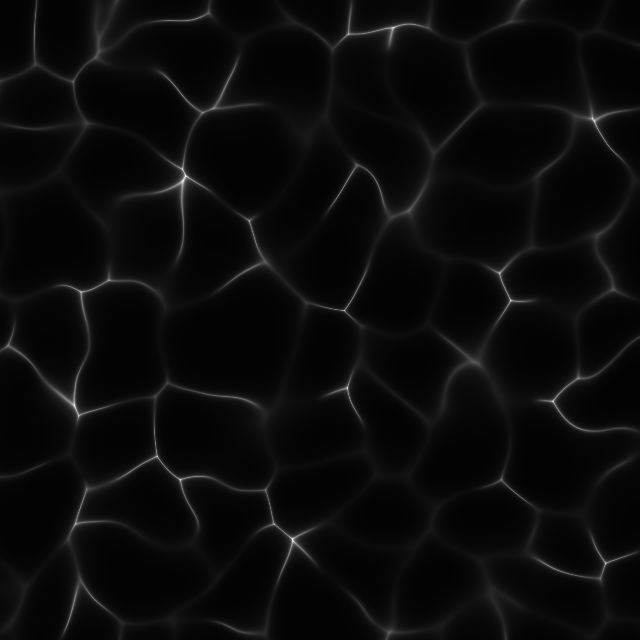
A three.js fragment shader for this texture:

```glsl
// Dim caustic web: curved glowing filaments around dark irregular cells.
varying vec2 vUv;

const float CELLS = 7.5;         // cells across the canvas
const float JITTER = 0.88;       // irregularity of the cell centres
const float BEND = 0.62;         // how far the filaments are curved
const float SHARP_WIDTH = 0.0095; // core of the brightest filaments
const float WIDTH_RANGE = 14.0;  // ratio of the softest core to the sharpest
const float GLOW_REACH = 0.95;   // where the halo dies out
const vec3 WATER = vec3(0.010);
const vec3 LIGHT = vec3(1.0);

// Sine-free hash to two values in 0..1
vec2 hash22(vec2 p) {
  vec3 q = fract(vec3(p.xyx) * vec3(0.1031, 0.1030, 0.0973));
  q += dot(q, q.yzx + 33.33);
  return fract((q.xx + q.yz) * q.zy);
}

// Smooth two-channel value noise
vec2 noise2(vec2 p) {
  vec2 cell = floor(p);
  vec2 f = fract(p);
  vec2 u = f * f * f * (f * (f * 6.0 - 15.0) + 10.0);
  vec2 low = mix(hash22(cell), hash22(cell + vec2(1.0, 0.0)), u.x);
  vec2 high = mix(hash22(cell + vec2(0.0, 1.0)), hash22(cell + 1.0), u.x);
  return mix(low, high, u.y);
}

// Bend the domain so that straight cell borders become curves
vec2 warp(vec2 p, float amount) {
  vec2 broad = noise2(p * 0.9 + 17.3) - 0.5;
  vec2 fine = noise2(p.yx * 1.7 + 41.9) - 0.5;
  return p + amount * (broad + 0.35 * fine);
}

// Distance from p to the jittered centre of one grid cell
float centreDistance(vec2 p, vec2 cell, float jitter) {
  vec2 centre = cell + 0.5 + jitter * (hash22(cell + 71.0) - 0.5);
  return length(p - centre);
}

// Thin core with a wide halo that fades to zero at reach
float filament(float d, float width, float reach) {
  float fade = max(1.0 - d / reach, 0.0);
  return fade * fade * inversesqrt(d * d + width * width);
}

// Sum the filaments between the nearest centre and all its neighbours
float web(vec2 p, float jitter, float width, float reach) {
  vec2 home = floor(p);
  float nearest = 8.0;
  for (int y = -2; y <= 2; y++) {
    for (int x = -2; x <= 2; x++) {
      vec2 cell = home + vec2(float(x), float(y));
      nearest = min(nearest, centreDistance(p, cell, jitter));
    }
  }
  // The nearest centre itself always adds filament(0), removed here
  float sum = -filament(0.0, width, reach);
  for (int y = -2; y <= 2; y++) {
    for (int x = -2; x <= 2; x++) {
      vec2 cell = home + vec2(float(x), float(y));
      float gap = centreDistance(p, cell, jitter) - nearest;
      sum += filament(gap, width, reach);
    }
  }
  return sum;
}

void main() {
  vec2 p = vUv * CELLS + 23.0;

  // Focus drifts over the surface: sharp and bright, or blurred and faint
  float blur = smoothstep(0.08, 0.72, noise2(p * 1.6 + 5.7).x);
  float width = SHARP_WIDTH * pow(WIDTH_RANGE, blur);
  float strength = mix(0.0046, 0.0044, blur);

  float glow = strength * web(warp(p, BEND), JITTER, width, GLOW_REACH);
  gl_FragColor = vec4(min(WATER + LIGHT * glow, 1.0), 1.0);
}
```
